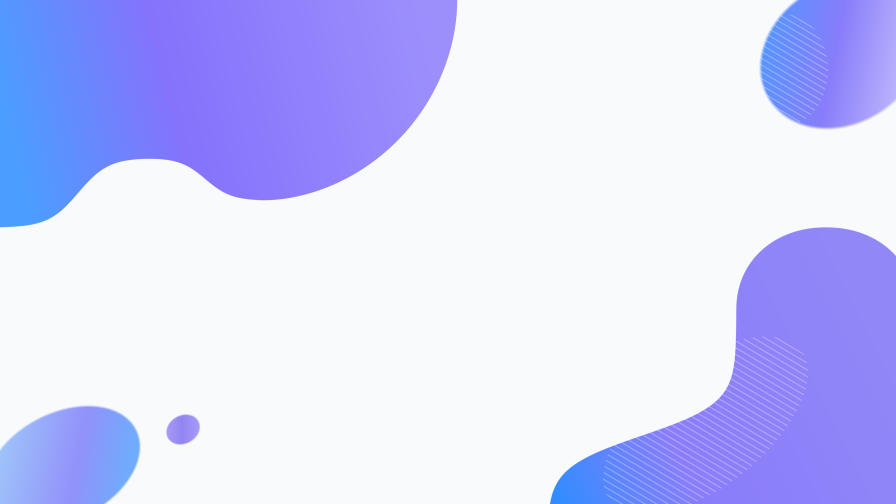
Reproduce this background procedurally as a Shadertoy shader.

```glsl
// Pale backdrop with smooth blue-violet gradient blobs in the corners, two of them hatched.

// The canvas is 16 units wide and 9 units high.
float pixelSize() { return 9.0 / iResolution.y; }

// Coverage of an implicit shape (negative inside), with an optional soft rim.
float cover(float f, float blur) {
    float slope = max(length(vec2(dFdx(f), dFdy(f))), 1e-5) / pixelSize();
    float halfWidth = max(0.7 * pixelSize(), blur);
    return 1.0 - smoothstep(-halfWidth, halfWidth, f / slope);
}

float ellipse(vec2 p, vec2 center, vec2 radii, float angle) {
    float c = cos(angle), s = sin(angle);
    vec2 q = p - center;
    return length(vec2(c * q.x + s * q.y, c * q.y - s * q.x) / radii) - 1.0;
}

// Three colours placed at three stops.
vec3 ramp(vec3 a, vec3 b, vec3 c, vec3 stops, float t) {
    vec3 start = mix(a, b, clamp((t - stops.x) / (stops.y - stops.x), 0.0, 1.0));
    return mix(start, c, clamp((t - stops.y) / (stops.z - stops.y), 0.0, 1.0));
}

// Thin parallel lines falling to the right.
float hatch(vec2 p) {
    float spacing = 0.104;
    float d = abs(fract(dot(p, vec2(0.51, 0.86)) / spacing) - 0.5) * spacing;
    return clamp((0.01 - d) / pixelSize() + 0.5, 0.0, 1.0);
}

// Wavy lower edge that ends in a rounded right side.
float topLeftBlob(vec2 p) {
    float depth = 3.44 - 0.625 * tanh((p.x - 1.4) / 0.54)
                + 0.385 * (1.0 + tanh((p.x - 3.67) / 0.46));
    return pow(max(9.0 - p.y, 0.0) / depth, 1.94)
         + pow(max(p.x - 4.625, 0.0) / 3.54, 1.94) - 1.0;
}

// Rounded cap on a column that flares out towards its foot.
float bottomRightBlob(vec2 p) {
    float reach = 3.29 - 1.69 * tanh((p.y - 1.22) / 0.583);
    return pow(abs(p.x - 14.75) / reach, 2.1)
         + pow(max(p.y - 3.48, 0.0) / 1.46, 2.1) - 1.0;
}

void mainImage(out vec4 fragColor, in vec2 fragCoord) {
    vec2 p = fragCoord / iResolution.xy * vec2(16.0, 9.0);
    float drop = 9.0 - p.y;
    float lines = hatch(p);
    vec3 color = vec3(0.976, 0.98, 0.99);

    // Large blob, top left
    vec3 fill = ramp(vec3(0.29, 0.62, 1.0), vec3(0.52, 0.45, 0.99), vec3(0.61, 0.56, 0.99),
                     vec3(-0.5, 2.6, 7.4), p.x - 0.25 * drop);
    color = mix(color, fill, cover(topLeftBlob(p), 0.0));

    // Large blob, bottom right, with a hatched patch
    fill = ramp(vec3(0.2, 0.55, 1.0), vec3(0.54, 0.49, 0.98), vec3(0.57, 0.53, 0.97),
                vec3(0.2, 2.7, 7.5), p.x - 9.83 + 0.5 * p.y);
    float patchMask = cover(ellipse(p, vec2(12.6, 1.4), vec2(2.17, 1.08), 0.67), 0.0);
    fill = mix(fill, vec3(1.0), 0.3 * lines * patchMask);
    color = mix(color, fill, cover(bottomRightBlob(p), 0.0));

    // Tilted oval, top right, with a hatched patch
    fill = ramp(vec3(0.34, 0.58, 1.0), vec3(0.53, 0.49, 0.98), vec3(0.74, 0.71, 0.99),
                vec3(13.8, 15.1, 16.4), p.x + 0.2 * drop);
    patchMask = cover(ellipse(p, vec2(14.0, 7.75), vec2(0.79, 1.0), 0.0), 0.0);
    fill = mix(fill, vec3(1.0), 0.3 * lines * patchMask);
    color = mix(color, fill, cover(ellipse(p, vec2(15.04, 8.04), vec2(1.535, 1.245), 0.56), 0.04));

    // Tilted oval, bottom left
    fill = ramp(vec3(0.62, 0.76, 0.98), vec3(0.57, 0.57, 0.98), vec3(0.44, 0.67, 0.99),
                vec3(0.0, 1.4, 2.3), p.x - 0.2 * (p.y - 0.8));
    color = mix(color, fill, cover(ellipse(p, vec2(1.125, 0.667), vec2(1.46, 0.96), 0.468), 0.03));

    // Small oval beside it
    fill = ramp(vec3(0.66, 0.61, 0.97), vec3(0.57, 0.52, 0.95), vec3(0.66, 0.62, 0.98),
                vec3(2.95, 3.25, 3.6), p.x);
    color = mix(color, fill, cover(ellipse(p, vec2(3.27, 1.33), vec2(0.31, 0.25), 0.5), 0.02));

    fragColor = vec4(color, 1.0);
}
```
